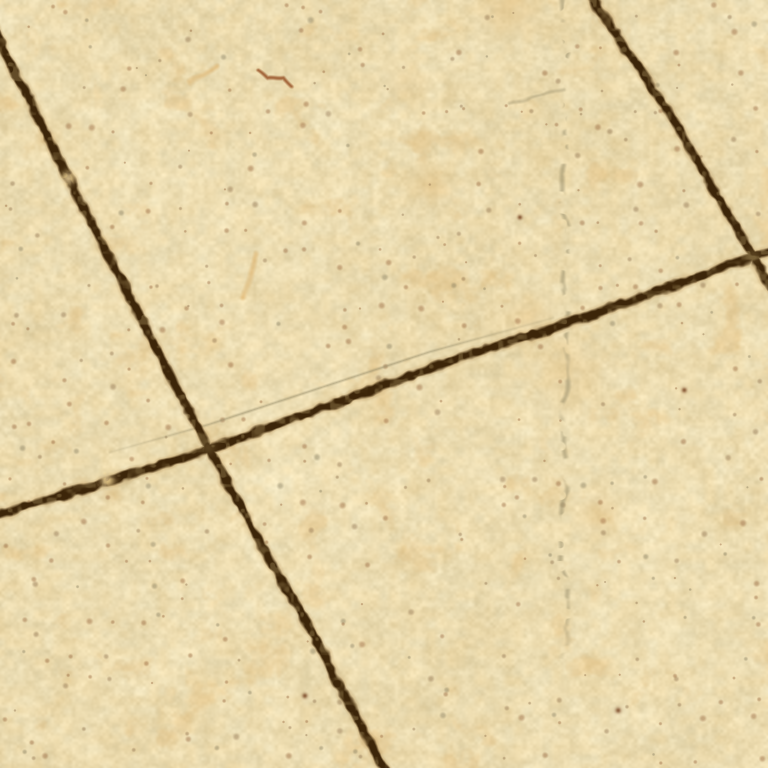
This texture is drawn by a WebGL 2 fragment shader. Its source:

```glsl
#version 300 es
precision highp float;

uniform vec2 u_resolution;
out vec4 outColor;

const vec3 PAPER = vec3(0.925, 0.862, 0.690);
const vec3 INK = vec3(0.235, 0.145, 0.035);
const vec3 WORN_INK = vec3(0.47, 0.38, 0.22);
const vec3 HALO = vec3(0.70, 0.55, 0.33);
const vec3 RUST = vec3(0.58, 0.30, 0.13);
const vec3 OCHRE = vec3(0.86, 0.67, 0.38);
const vec3 GRAPHITE = vec3(0.61, 0.57, 0.43);

float hash(vec2 p) {
    return fract(sin(dot(p, vec2(127.1, 311.7))) * 43758.5453);
}

float noise(vec2 p) {
    vec2 i = floor(p), f = fract(p);
    f = f * f * (3.0 - 2.0 * f);
    return mix(mix(hash(i), hash(i + vec2(1, 0)), f.x),
               mix(hash(i + vec2(0, 1)), hash(i + vec2(1, 1)), f.x), f.y);
}

float fbm(vec2 p) {
    float sum = 0.0, amp = 0.5;
    for (int i = 0; i < 4; i++) {
        sum += amp * noise(p);
        p = p * 2.03 + 17.3;
        amp *= 0.5;
    }
    return sum;
}

float segment(vec2 p, vec2 a, vec2 b) {
    vec2 pa = p - a, ba = b - a;
    return length(pa - ba * clamp(dot(pa, ba) / dot(ba, ba), 0.0, 1.0));
}

// Distance to a chain of three segments
float chain(vec2 p, vec2 a, vec2 b, vec2 c, vec2 d) {
    return min(segment(p, a, b), min(segment(p, b, c), segment(p, c, d)));
}

float stroke(float d, float halfWidth, float soft) {
    return 1.0 - smoothstep(halfWidth - soft, halfWidth + soft, d);
}

float stain(vec2 p, vec2 center, float radius) {
    vec2 q = (p - center) / radius;
    return exp(-dot(q, q));
}

// One speck per occupied cell of a jittered grid
float specks(vec2 p, float cells, float density, float radius, float seed) {
    vec2 id = floor(p * cells) + seed;
    vec2 center = 0.25 + 0.5 * vec2(hash(id + 3.1), hash(id + 7.7));
    float size = radius * (0.5 + hash(id + 5.3));
    float d = length(fract(p * cells) - center) / cells;
    return step(hash(id), density) * stroke(d, size, size * 0.7);
}

void main() {
    vec2 p = gl_FragCoord.xy / u_resolution;
    float soft = max(0.0022, 0.8 / u_resolution.y);

    // Paper: broad mottling, pulp and fine grain
    float pulp = fbm(p * 48.0);
    float grain = noise(p * 145.0) * 0.6 + noise(p * 250.0 + 31.0) * 0.4;
    vec3 col = PAPER + (fbm(p * 5.0) - 0.47) * vec3(0.035, 0.045, 0.06);
    col += (pulp - 0.47) * vec3(0.07, 0.085, 0.11);
    col += (grain - 0.5) * vec3(0.085, 0.09, 0.10);
    col += (noise(p * 80.0 + 9.0) - 0.5) * vec3(0.018, -0.004, -0.03);

    // Warm stains
    float warm = stain(p, vec2(0.66, 0.99), 0.035) + stain(p, vec2(0.56, 0.76), 0.022)
        + stain(p, vec2(0.78, 0.33), 0.022) + 0.6 * stain(p, vec2(0.74, 0.515), 0.045)
        + 0.7 * stain(p, vec2(0.69, 0.59), 0.025) + 0.6 * stain(p, vec2(0.53, 0.89), 0.025);
    col = mix(col, OCHRE, 0.32 * warm * (0.4 + pulp));
    col = mix(col, OCHRE, 0.25 * smoothstep(0.60, 0.78, fbm(p * 22.0 + 4.0)));

    // Scattered flecks
    for (int i = 0; i < 3; i++) {
        float layer = float(i);
        vec3 fleck = mix(GRAPHITE * 0.8, RUST, layer * 0.35);
        col = mix(col, fleck, 0.40 * specks(p, 23.0 + 8.0 * layer, 0.13, 0.0025, layer * 41.0));
    }
    float dots = max(stain(p, vec2(0.677, 0.717), 0.0032), stain(p, vec2(0.805, 0.075), 0.0038));
    dots = max(dots, max(stain(p, vec2(0.397, 0.094), 0.0035), stain(p, vec2(0.891, 0.492), 0.0035)));
    col = mix(col, RUST * 0.75, 0.75 * dots);

    // Faint vertical crease of broken dots
    float crease = stroke(abs(p.x - 0.735 - 0.012 * (noise(p.yy * 30.0) - 0.5)), 0.003, 0.003);
    crease *= smoothstep(0.5, 0.75, noise(p * vec2(70.0, 110.0))) * smoothstep(0.08, 0.25, p.y);
    col = mix(col, GRAPHITE, 0.55 * crease);

    // Stray fibres
    vec2 wob = p + 0.004 * (vec2(noise(p * 60.0), noise(p * 60.0 + 20.0)) - 0.5);
    float fibre = chain(wob, vec2(0.336, 0.909), vec2(0.350, 0.897), vec2(0.370, 0.899), vec2(0.378, 0.889));
    col = mix(col, RUST, 0.8 * stroke(fibre, 0.0022, soft));
    float ochreFibre = min(segment(wob, vec2(0.247, 0.893), vec2(0.281, 0.912)),
                           segment(wob, vec2(0.316, 0.612), vec2(0.335, 0.670)));
    col = mix(col, OCHRE, 0.6 * stroke(ochreFibre, 0.003, 0.003) * (0.4 + pulp));
    float greyFibre = segment(wob, vec2(0.664, 0.866), vec2(0.735, 0.884));
    col = mix(col, GRAPHITE, 0.4 * stroke(greyFibre, 0.002, soft));

    // Thin guide line above the long rule
    float guide = chain(p, vec2(0.143, 0.411), vec2(0.271, 0.447), vec2(0.56, 0.542), vec2(0.72, 0.586));
    float guideFade = smoothstep(0.13, 0.32, p.x) * (1.0 - smoothstep(0.52, 0.72, p.x));
    col = mix(col, GRAPHITE, (0.2 + 0.45 * guideFade) * stroke(guide, 0.0012, soft));

    // Inked rules
    float left = min(chain(wob, vec2(-0.02, 0.985), vec2(0.0885, 0.768), vec2(0.271, 0.418), vec2(0.341, 0.290)),
                     chain(wob, vec2(0.341, 0.290), vec2(0.404, 0.180), vec2(0.499, 0.0), vec2(0.52, -0.04)));
    float rising = min(chain(wob, vec2(-0.02, 0.326), vec2(0.137, 0.372), vec2(0.271, 0.415), vec2(0.599, 0.534)),
                       chain(wob, vec2(0.599, 0.534), vec2(0.729, 0.5755), vec2(0.983, 0.666), vec2(1.03, 0.682)));
    float right = chain(wob, vec2(0.757, 1.02), vec2(0.866, 0.863), vec2(0.979, 0.668), vec2(1.02, 0.602));
    float rule = min(left, min(rising, right));
    float rough = 0.003 * (noise(p * 130.0 + 5.0) - 0.5);
    float gaps = max(stain(p, vec2(0.089, 0.768), 0.008), stain(p, vec2(0.139, 0.375), 0.009));
    float wear = smoothstep(0.46, 0.85, noise(p * 155.0 + 50.0));
    float crossing = stain(p, vec2(0.271, 0.417), 0.010) + stain(p, vec2(0.981, 0.667), 0.010);
    vec3 ink = mix(INK, WORN_INK, clamp(0.65 * wear + 0.45 * crossing, 0.0, 1.0));
    col = mix(col, HALO, 0.38 * stroke(rule + rough, 0.0078, 0.0035));
    col = mix(col, ink, stroke(rule + rough, 0.0053, soft) * (1.0 - 0.85 * gaps));
    col = mix(col, vec3(0.94, 0.82, 0.53), 0.55 * gaps * smoothstep(0.35, 0.6, grain));

    outColor = vec4(clamp(col, 0.0, 1.0), 1.0);
}
```
